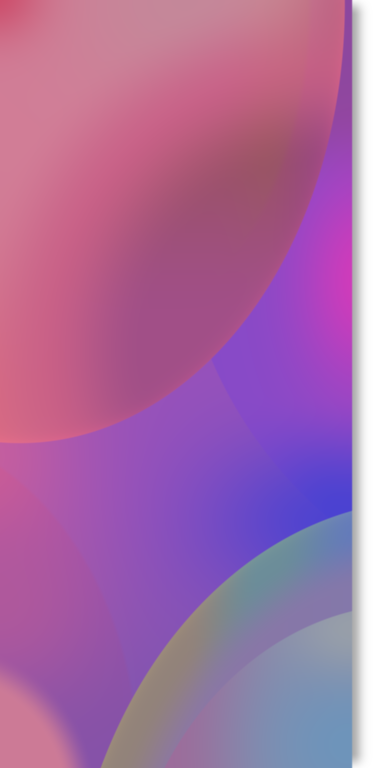
A Shadertoy shader for this background:

```glsl
// A tall panel of overlapping translucent ellipses in rose, violet and blue,
// resting on a white page with a soft shadow along its right side.
// Ellipse masks are layered over colour fields blended from Gaussian glows.

#define PANEL_EDGE 0.917
#define SHADOW_WIDTH 0.024
#define SHADOW_DEPTH 0.32
#define EDGE_SOFTNESS 0.003
#define RIM_WIDTH 0.018
#define RIM_STRENGTH 0.06

const vec3 VIOLET = vec3(0.59, 0.32, 0.73);
const vec3 INDIGO = vec3(0.29, 0.26, 0.82);
const vec3 MAGENTA = vec3(0.82, 0.23, 0.73);
const vec3 ROSE = vec3(0.82, 0.49, 0.59);
const vec3 DEEP_ROSE = vec3(0.78, 0.36, 0.52);
const vec3 CORAL = vec3(0.85, 0.42, 0.51);
const vec3 PLUM = vec3(0.63, 0.31, 0.53);
const vec3 UMBER = vec3(0.60, 0.32, 0.39);
const vec3 MAUVE = vec3(0.58, 0.46, 0.62);
const vec3 OLIVE = vec3(0.57, 0.51, 0.48);
const vec3 TEAL = vec3(0.42, 0.55, 0.60);
const vec3 STEEL = vec3(0.43, 0.58, 0.73);

float glow(vec2 p, vec2 center, vec2 radii) {
    vec2 q = (p - center) / radii;
    return exp(-dot(q, q));
}

// Approximate signed distance, negative inside.
float ellipse(vec2 p, vec2 center, vec2 radii) {
    vec2 q = (p - center) / radii;
    float k = length(q);
    return k * (k - 1.0) / max(length(q / radii), 0.001);
}

float inside(float d, float softness) {
    return 1.0 - smoothstep(-softness, softness, d);
}

// Thin highlight just inside an edge.
float rim(float d) {
    return RIM_STRENGTH * exp(-abs(d) / RIM_WIDTH);
}

vec3 backdrop(vec2 p) {
    vec3 c = mix(VIOLET, vec3(0.50, 0.33, 0.69), smoothstep(0.75, 0.1, p.y));
    c = mix(c, INDIGO, 0.95 * glow(p, vec2(0.88, 0.64), vec2(0.36, 0.23)));
    c = mix(c, vec3(0.78, 0.37, 0.62), glow(p, vec2(-0.05, 0.80), vec2(0.26, 0.32)));
    c = mix(c, vec3(0.68, 0.36, 0.63), 0.8 * glow(p, vec2(0.0, 0.42), vec2(0.27, 0.25)));
    float arc = ellipse(p, vec2(-0.30, 0.0), vec2(0.66, 0.88));
    return c + vec3(0.02, -0.01, -0.03) * inside(arc, 0.006);
}

vec3 rightLens(vec2 p) {
    vec3 c = mix(vec3(0.53, 0.29, 0.78), INDIGO, smoothstep(0.98, 0.68, p.y) * smoothstep(0.5, 0.88, p.x));
    c = mix(c, vec3(0.55, 0.28, 0.62), smoothstep(1.48, 1.72, p.y));
    return mix(c, MAGENTA, glow(p, vec2(0.95, 1.27), vec2(0.17, 0.28)));
}

vec3 upperDisc(vec2 p) {
    vec3 light = mix(ROSE, vec3(0.77, 0.53, 0.60), glow(p, vec2(0.48, 2.0), vec2(0.32, 0.26)));
    light = mix(light, vec3(0.80, 0.28, 0.40), 0.9 * glow(p, vec2(-0.02, 2.02), vec2(0.13, 0.12)));
    light = mix(light, CORAL, glow(p, vec2(-0.05, 0.90), vec2(0.22, 0.35)));
    vec3 dark = mix(PLUM, UMBER, smoothstep(1.15, 1.70, p.y));
    dark = mix(dark, vec3(0.59, 0.27, 0.53), smoothstep(0.68, 0.86, p.x) * 0.8);
    // Shade curls around the lower right with a saturated transition.
    float d = distance(p, vec2(0.86, 1.09));
    vec3 c = mix(light, DEEP_ROSE, smoothstep(0.96, 0.70, d) * 0.85);
    c = mix(c, dark, smoothstep(0.76, 0.48, d));
    c = mix(c, vec3(0.70, 0.34, 0.47), 0.7 * glow(p, vec2(0.93, 2.0), vec2(0.15, 0.22)));
    float fold = ellipse(p, vec2(0.05, 1.99), vec2(0.757, 0.98));
    return c + vec3(-0.005, 0.015, -0.02) * inside(fold, 0.01) * smoothstep(0.55, 0.75, p.x);
}

vec3 lowerRing(vec2 p, float d) {
    vec3 outer = mix(OLIVE, TEAL, smoothstep(0.48, 0.68, p.x));
    outer = mix(outer, vec3(0.39, 0.48, 0.73), smoothstep(0.72, 0.93, p.x));
    return mix(outer, mix(MAUVE, vec3(0.51, 0.47, 0.67), p.x), smoothstep(-0.05, -0.19, d));
}

vec3 innerDisc(vec2 p) {
    vec3 c = mix(vec3(0.62, 0.42, 0.60), vec3(0.55, 0.54, 0.66), smoothstep(0.45, 0.78, p.x));
    c = mix(c, STEEL, glow(p, vec2(0.91, 0.06), vec2(0.27, 0.25)));
    return mix(c, vec3(0.61, 0.64, 0.66), 0.8 * glow(p, vec2(0.92, 0.36), vec2(0.16, 0.11)));
}

void mainImage(out vec4 fragColor, in vec2 fragCoord) {
    // Width spans 0..1 and height 0..2.
    vec2 p = fragCoord / iResolution.xy * vec2(1.0, 2.0);
    float aa = max(EDGE_SOFTNESS, 0.7 / iResolution.x);

    float lens = ellipse(p, vec2(1.58, 1.505), vec2(1.12));
    float upper = ellipse(p, vec2(0.052, 1.992), vec2(0.846, 1.146));
    float ring = ellipse(p, vec2(1.12, -0.526), vec2(0.95, 1.224));
    float inner = ellipse(p, vec2(1.068, -0.484), vec2(0.755, 0.911));
    float blob = ellipse(p, vec2(-0.156, -0.083), vec2(0.365));

    // Panel layers, back to front.
    vec3 color = backdrop(p);
    color = mix(color, rightLens(p), inside(lens, aa));
    color = mix(color, upperDisc(p) + rim(upper) * vec3(1.0, 0.2, 0.3), inside(upper, aa));
    color = mix(color, vec3(0.80, 0.48, 0.59), inside(blob, 0.045));
    color = mix(color, lowerRing(p, ring) + rim(ring) * vec3(0.7, 0.6, 0.0), inside(ring, aa));
    color = mix(color, innerDisc(p), inside(inner, aa));

    // White page and the shadow cast beside the panel.
    float away = max(p.x - PANEL_EDGE, 0.0) / SHADOW_WIDTH;
    float ends = smoothstep(-0.01, 0.04, min(p.y, 2.0 - p.y));
    vec3 page = vec3(1.0 - SHADOW_DEPTH * ends * exp(-away * away));
    color = mix(page, color, inside(p.x - PANEL_EDGE, aa));

    fragColor = vec4(color, 1.0);
}
```
